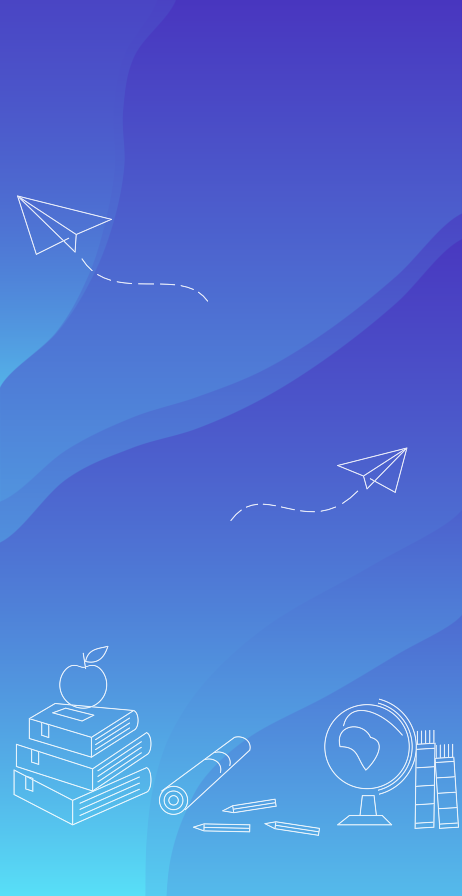
Write a Shadertoy shader that draws this background.

```glsl
// School backdrop: violet-to-cyan gradient layers split by flowing ribbons, with
// white drawings of paper planes, books, an apple, pencils, a scroll and a globe.
// Ribbon edges are splines; "ink" gathers the distance to the nearest stroke.
const vec2 GRID = vec2(394, 768); // canvas units, y pointing down
const float STROKE = 0.5, INK_ALPHA = 0.85;
const vec3 TONE_BASE = vec3(0.265, 0, 0.68), TONE_SLOPE = vec3(0.09, 1, 0.33);
// Ribbon edge knots, evenly spaced along the other axis
const float LEFT_OUT[8] = float[](150., 115., 105., 106., 97., 79., 49., 0.);
const float LEFT_IN[8] = float[](134., 106., 97., 98., 90., 75., 48., 0.);
const float MID_TOP[8] = float[](430., 386., 358., 340., 317., 282., 237., 183.);
const float MID_LOW[8] = float[](465., 411., 384., 367., 341., 305., 260., 205.);
const float BASE_TOP[8] = float[](394., 318., 235., 180., 147., 131., 125., 124.);
const float BASE_LOW[8] = float[](394., 338., 280., 215., 176., 157., 146., 142.);

vec2 pen;
float ink = 1e3;

float cover(float d) { return smoothstep(-0.6, 0.6, d / max(fwidth(d), 1e-4)); }

// Catmull-Rom spline, t from 0 to 1
float spline(float k[8], float t) {
  t = clamp(t, 0., 1.) * 7.;
  int i = min(int(t), 6);
  float f = t - float(i), a = k[max(i - 1, 0)], b = k[i], c = k[i + 1], e = k[min(i + 2, 7)];
  return b + .5 * f * (c - a + f * (2. * a - 5. * b + 4. * c - e + f * (3. * (b - c) + e - a)));
}

void line(vec2 a, vec2 b) {
  vec2 v = b - a, q = pen - a;
  ink = min(ink, length(q - v * clamp(dot(q, v) / dot(v, v), 0., 1.)));
}
void quad(vec2 a, vec2 b, vec2 c, vec2 e) { line(a, b); line(b, c); line(c, e); line(e, a); }
void ring(vec2 c, float r) { ink = min(ink, abs(length(pen - c) - r)); }

// Cubic curve; "kept" of every three pieces are drawn
void curve(vec2 a, vec2 b, vec2 c, vec2 e, int kept) {
  vec2 last = a;
  for (int i = 0; i < 20; i++) {
    float t = float(i + 1) / 20., s = 1. - t;
    vec2 next = s * s * (s * a + 3. * t * b) + t * t * (3. * s * c + t * e);
    if (i % 3 < kept) line(last, next);
    last = next;
  }
}

void plane(vec2 nose, vec2 wing, vec2 fold, vec2 keel, vec2 tail) {
  vec2 tuck = mix(nose, keel, .8);
  line(nose, wing); line(wing, fold);
  quad(fold, keel, tuck, nose);
  line(nose, tail); line(tail, mix(tuck, fold, .4));
}

void bookStack() {
  vec2 left[3] = vec2[](vec2(25, 616), vec2(14, 638), vec2(12, 660));
  vec2 front[3] = vec2[](vec2(78, 632), vec2(79, 659), vec2(62, 686));
  vec2 right[3] = vec2[](vec2(114, 609), vec2(125, 628), vec2(125, 658));
  for (int i = 0; i < 3; i++) {
    vec2 l = left[i], f = front[i], r = right[i], h = vec2(0, 17 + 2 * i), tag = mix(l, f, .2);
    quad(l, f, f + h, l + h);
    line(f, r); line(f + h, r + h);
    curve(r, r + vec2(5, 2), r + h + vec2(5, -2), r + h, 3);
    for (float k = .25; k < .8; k += .25) line(mix(f, r, .1) + h * k, mix(f, r, .9) + h * k);
    quad(tag, tag + vec2(6, 2), tag + vec2(6, 13), tag + vec2(0, 11));
  }
  line(left[0], vec2(47, 603)); line(vec2(47, 603), right[0]);
  quad(vec2(45, 611), vec2(56, 607), vec2(80, 613), vec2(70, 618));
}

void apple() {
  vec2 q = pen - vec2(71, 587), stem = vec2(73, 567), leaf = vec2(92, 554);
  float turn = atan(q.x, -q.y);
  ink = min(ink, abs(length(q) - 20. + 5. * exp(-6. * turn * turn)));
  line(stem + vec2(0, 6), stem - vec2(2, 7));
  curve(stem, vec2(75, 556), vec2(84, 556), leaf, 3);
  curve(stem, vec2(86, 570), vec2(90, 560), leaf, 3);
}

void scrollAndPencils() {
  vec2 tip[3] = vec2[](vec2(190, 695), vec2(165, 709), vec2(226, 706));
  vec2 end[3] = vec2[](vec2(235, 688), vec2(213, 710), vec2(272, 713));
  line(vec2(138, 678), vec2(200, 632)); line(vec2(158, 694), vec2(213, 643));
  for (int i = 0; i < 3; i++) {
    ring(vec2(148, 686), 4. + 4. * float(i));
    vec2 s = i < 2 ? vec2(175 + 8 * i, 651 - 6 * i) : vec2(200, 632);
    curve(s, s + vec2(7, -2), s + vec2(15, 3), s + vec2(13, 11), 3);
    vec2 u = normalize(end[i] - tip[i]), n = 3. * vec2(-u.y, u.x), neck = tip[i] + 9. * u;
    quad(neck + n, neck - n, end[i] - n, end[i] + n);
    line(tip[i], neck + n); line(tip[i], neck - n); line(neck, end[i]);
  }
}

void globe() {
  vec2 c = vec2(313, 640), west = vec2(290, 640), east = vec2(316, 632), cape = vec2(312, 660);
  ring(c, 36.);
  if (pen.x - c.x > .25 * abs(pen.y - c.y)) { ring(c, 38.5); ring(c, 42.); }
  curve(west, vec2(285, 620), vec2(310, 618), east, 3);
  curve(east, vec2(332, 636), vec2(318, 655), cape, 3);
  curve(cape, vec2(304, 650), vec2(306, 640), west, 3);
  curve(vec2(293, 622), vec2(298, 600), vec2(325, 608), vec2(343, 630), 3);
  quad(vec2(309, 682), vec2(319, 682), vec2(321, 699), vec2(307, 699));
  quad(vec2(298, 699), vec2(326, 699), vec2(334, 707), vec2(288, 707));
}

void standingBooks() {
  for (int i = 0; i < 2; i++) {
    vec2 top = vec2(355 + 16 * i, 638 + 12 * i), foot = vec2(354 + 21 * i, 710), w = vec2(16, -1);
    quad(top, top + w, foot + w, foot);
    for (float k = .06; k < 1.; k += .22) {
      line(top + w * k, top + w * k - vec2(0, 11));
      line(mix(top, foot, k), mix(top, foot, k) + w);
    }
  }
}

void mainImage(out vec4 fragColor, in vec2 fragCoord) {
  vec2 uv = fragCoord / iResolution.xy;
  pen = vec2(uv.x, 1. - uv.y) * GRID;
  float x = pen.x, y = pen.y, v = y / 332., t = (y - 205.) / 307.;
  float rise = (y - 437.) / 331., low = (y - 527.) / 241.;
  // Layers from top to bottom
  float g = .21 + .66 * y / GRID.y + .05 * cover(spline(LEFT_OUT, v) - x);
  g = mix(g, .27 + .25 * v + .18 * v * v * v, cover(spline(LEFT_IN, v) - x));
  g = mix(g, .08 + .00104 * y, cover(y - spline(MID_TOP, uv.x)));
  g = mix(g, .22 + .24 * t + .035 * t * t * t, cover(y - spline(MID_LOW, uv.x)));
  g = mix(g, mix(.38, .8, rise), cover(x - spline(BASE_TOP, rise)));
  g = mix(g, mix(.42, .73, low), cover(x - spline(BASE_LOW, low)));
  // Drawings
  if (y < 540.) {
    plane(vec2(15, 168), vec2(95, 188), vec2(65, 201), vec2(64, 216), vec2(31, 218));
    plane(vec2(347, 384), vec2(288, 399), vec2(310, 408), vec2(313, 419), vec2(337, 422));
    curve(vec2(70, 222), vec2(95, 262), vec2(155, 227), vec2(177, 258), 2);
    curve(vec2(197, 446), vec2(225, 408), vec2(262, 465), vec2(305, 421), 2);
  } else { bookStack(); apple(); scrollAndPencils(); globe(); standingBooks(); }
  float px = .5 * GRID.y / iResolution.y;
  float mark = INK_ALPHA * (1. - smoothstep(STROKE - px, STROKE + px, ink));
  fragColor = vec4(mix(TONE_BASE + TONE_SLOPE * g, vec3(1), mark), 1);
}
```
